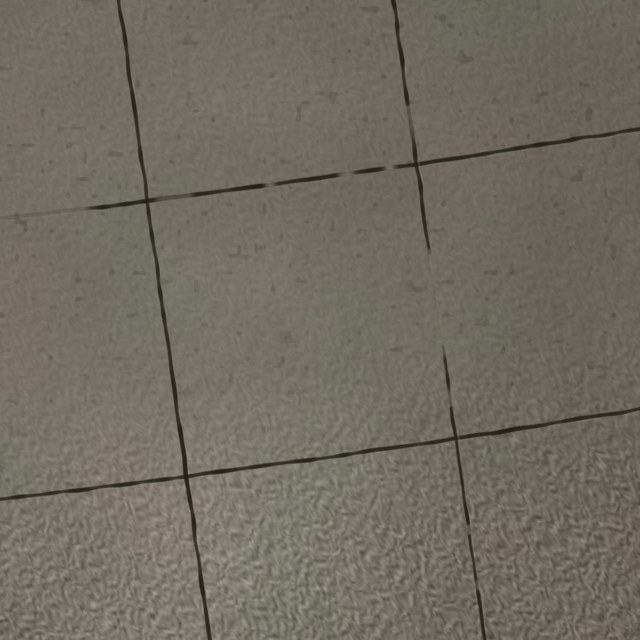
Give the GLSL for this texture, as a Shadertoy shader.

```glsl
// Worn grey floor tiles seen at a tilt: a skewed lattice gives the dark joints,
// noise and gap ranges break them up, and embossed noise gives a grain that
// coarsens towards the bottom, under a soft light from the lower left.

#define ORIGIN vec2(0.2305, 0.686)      // one crossing of the joints
#define STEP_ACROSS vec2(0.4206, 0.058)  // from tile to tile, rightwards
#define STEP_DOWN vec2(0.0612, -0.4297)  // from tile to tile, downwards
#define TILE 0.43                        // tile size, for distances
#define BEND 0.025                       // slight curve of the rows
#define JOINT_WIDTH 0.0031               // half width of a joint
#define GRAIN_SCALE 165.0
#define JOINT_COLOR vec3(0.145, 0.13, 0.09)
#define RIM_COLOR vec3(0.54, 0.51, 0.45)

float hash(vec2 p) {
    vec3 q = fract(vec3(p.xyx) * 0.1031);
    q += dot(q, q.yzx + 33.33);
    return fract((q.x + q.y) * q.z);
}

float noise(vec2 p) {
    vec2 i = floor(p), f = fract(p);
    f = f * f * (3.0 - 2.0 * f);
    return mix(mix(hash(i), hash(i + vec2(1, 0)), f.x),
               mix(hash(i + vec2(0, 1)), hash(i + vec2(1, 1)), f.x), f.y);
}

float fbm(vec2 p) {
    float sum = 0.0, weight = 0.5;
    for (int i = 0; i < 4; i++) {
        sum += weight * noise(p);
        p = p * 2.03 + 17.0;
        weight *= 0.5;
    }
    return sum / 0.9375;
}

// Smooth line of given half width around d = 0
float stroke(float d, float halfWidth, float pixel) {
    float soft = max(pixel, 0.0012);
    return 1.0 - smoothstep(halfWidth - soft, halfWidth + soft, abs(d));
}

// One inside the range lo..hi, with soft ends
float range(float t, float lo, float hi) {
    return smoothstep(lo - 0.02, lo + 0.02, t) * (1.0 - smoothstep(hi - 0.02, hi + 0.02, t));
}

// Lays one family of joints: d is the signed distance, t runs along the joint
vec3 layJoint(vec3 color, float d, float t, float seed, float halfWidth, float wear, float pixel) {
    float rough = noise(vec2(t * 24.0, seed));
    d += 0.0022 * (noise(vec2(t * 13.0, seed + 5.0)) - 0.5);
    float rim = stroke(d - 0.0042, 0.0012, pixel) * smoothstep(0.35, 0.8, noise(vec2(t * 17.0, seed + 9.0)));
    float worn = stroke(d - 0.001, 0.0012, pixel) * wear * rough;
    color = mix(color, RIM_COLOR, 0.4 * rim + 0.55 * worn);
    float ink = stroke(d, halfWidth * mix(0.75, 1.15, rough), pixel);
    return mix(color, JOINT_COLOR, ink * (1.0 - wear) * mix(0.78, 1.0, rough));
}

// Tile surface: light, mottling, tint and grain
vec3 tileSurface(vec2 p, vec2 tile) {
    vec2 toLight = (p - vec2(0.25, 0.2)) * vec2(2.0, 1.1);
    float tone = 0.38 + 0.078 * exp(-dot(toLight, toLight));
    vec2 toSheen = (p - vec2(0.38, 0.17)) * vec2(5.0, 5.5);
    tone += 0.028 * exp(-dot(toSheen, toSheen));
    tone += 0.012 * (hash(tile + 3.0) - 0.5);
    tone += 0.05 * (fbm(p * 7.0) - 0.5);

    // Embossed grain, lit from the upper left
    vec2 q = p * GRAIN_SCALE;
    q = vec2(q.x + 0.35 * q.y, q.y * 0.85);
    q += 1.5 * vec2(noise(q * 0.3), noise(q * 0.3 + 40.0));
    float relief = noise(q) - noise(q + vec2(0.55, -0.65));
    float speckle = noise(q * 1.9 + 11.0) - 0.5;
    float coarse = smoothstep(0.5, 0.08, p.y + 0.12 * (0.5 - p.x));
    tone += mix(0.035, 0.15, coarse) * relief + mix(0.025, 0.07, coarse) * speckle;

    // A few small dents
    tone -= 0.05 * smoothstep(0.83, 0.95, noise(p * 75.0 + 7.0)) * (1.0 - coarse);

    float tint = fbm(p * 4.0 + 23.0) - 0.5;
    return tone + vec3(0.02, 0.0, -0.042) + tint * vec3(0.035, -0.01, 0.015);
}

void mainImage(out vec4 fragColor, in vec2 fragCoord) {
    float pixel = 1.0 / iResolution.y;
    vec2 p = fragCoord * pixel;

    // Lattice coordinates: x counts tiles rightwards, y downwards
    vec2 straight = p - vec2(0.0, BEND * (p.x - 0.23) * (p.x - 0.65));
    vec2 g = inverse(mat2(STEP_ACROSS, STEP_DOWN)) * (straight - ORIGIN);
    vec2 line = floor(g + 0.5);
    vec2 d = (g - line) * TILE;

    vec3 color = tileSurface(p, floor(g));

    // Worn stretches of the upper row joint and the right column joint
    float upper = 1.0 - step(0.5, abs(line.y));
    float right = step(0.5, line.x);
    float rowWear = 0.8 * range(g.x, -2.0, -0.22) + 0.55 * range(g.x, 0.03, 0.17)
        + range(g.x, 0.44, 0.47) + 0.85 * range(g.x, 0.71, 0.77) + range(g.x, 0.88, 0.92);
    float columnWear = 0.96 * range(g.y, 0.32, 0.67);
    float chips = 0.6 * smoothstep(0.72, 0.9, noise(vec2(g.y * 15.0, 31.0)));

    color = layJoint(color, d.y, g.x, line.y * 7.0 + 2.0, JOINT_WIDTH, upper * rowWear, pixel);
    float columnWidth = JOINT_WIDTH * (1.0 - 0.2 * right * smoothstep(0.0, 0.4, g.y));
    color = layJoint(color, d.x, g.y, line.x * 7.0 + 50.0, columnWidth,
                     right * max(columnWear, chips), pixel);

    fragColor = vec4(clamp(color, 0.0, 1.0), 1.0);
}
```
